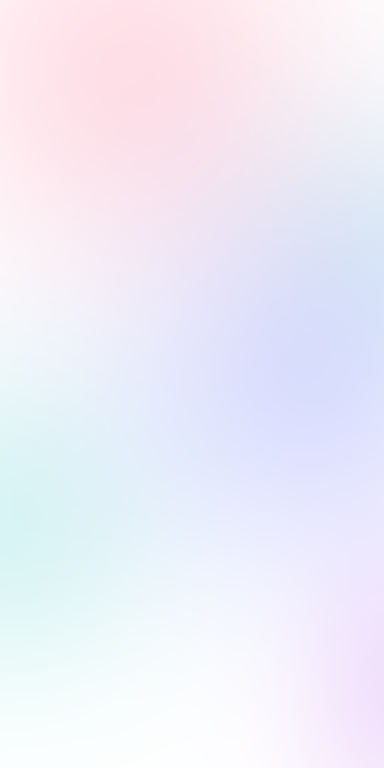
Reproduce this background procedurally as a WebGL 1 fragment shader.

```glsl
precision highp float;

// A soft pastel backdrop: five blurred pools of colour over white.
// Each pool is an elliptical Gaussian tint, and overlapping pools
// multiply like thin layers of watercolour.

uniform vec2 u_resolution;

const vec3 PAPER = vec3(1.0);

// Tint reached at the heart of each pool
const vec3 ROSE       = vec3(1.0, 0.875, 0.905);
const vec3 PERIWINKLE = vec3(0.868, 0.878, 1.0);
const vec3 MINT       = vec3(0.852, 0.962, 0.957);
const vec3 SKY        = vec3(0.91, 0.967, 0.972);
const vec3 ORCHID     = vec3(0.955, 0.885, 0.985);

// Centres, as fractions of the canvas from the lower left
const vec2 ROSE_CENTRE       = vec2(0.34, 0.905);
const vec2 PERIWINKLE_CENTRE = vec2(0.79, 0.50);
const vec2 MINT_CENTRE       = vec2(-0.01, 0.315);
const vec2 SKY_CENTRE        = vec2(1.04, 0.70);
const vec2 ORCHID_CENTRE     = vec2(1.04, 0.09);

// Falloff radii, as fractions of the canvas width and height
const vec2 ROSE_RADII       = vec2(0.49, 0.245);
const vec2 PERIWINKLE_RADII = vec2(0.50, 0.25);
const vec2 MINT_RADII       = vec2(0.42, 0.21);
const vec2 SKY_RADII        = vec2(0.36, 0.18);
const vec2 ORCHID_RADII     = vec2(0.27, 0.20);

// Transparent tint layer, strongest at its centre
vec3 pool(vec2 uv, vec2 centre, vec2 radii, vec3 tint) {
    vec2 offset = (uv - centre) / radii;
    return mix(vec3(1.0), tint, exp(-dot(offset, offset)));
}

void main() {
    vec2 uv = gl_FragCoord.xy / u_resolution;

    // Layer the pools over the paper
    vec3 color = PAPER;
    color *= pool(uv, ROSE_CENTRE, ROSE_RADII, ROSE);
    color *= pool(uv, PERIWINKLE_CENTRE, PERIWINKLE_RADII, PERIWINKLE);
    color *= pool(uv, MINT_CENTRE, MINT_RADII, MINT);
    color *= pool(uv, SKY_CENTRE, SKY_RADII, SKY);
    color *= pool(uv, ORCHID_CENTRE, ORCHID_RADII, ORCHID);

    gl_FragColor = vec4(color, 1.0);
}
```
